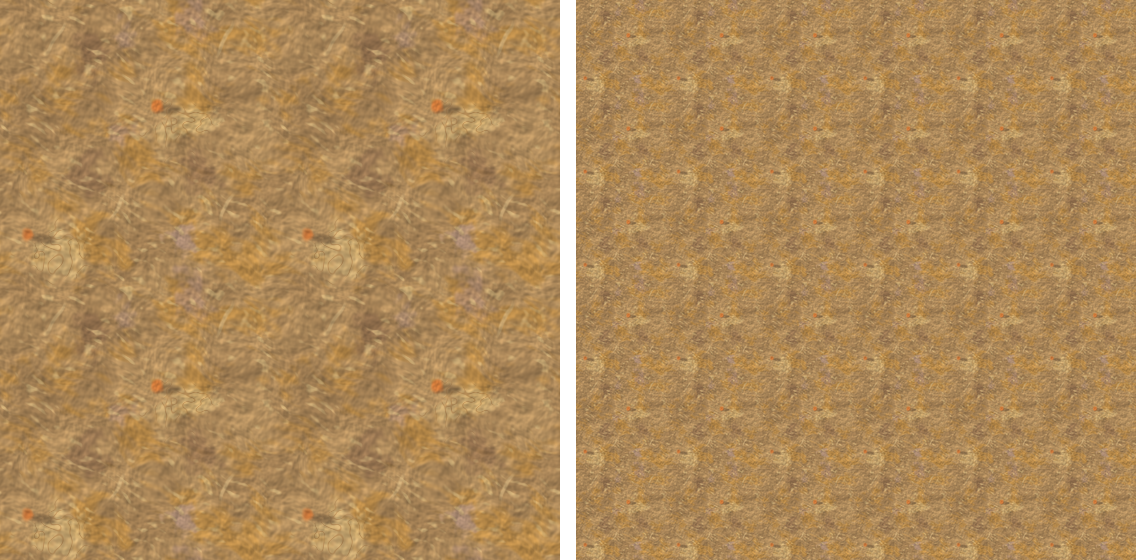
Left, the tile; right, the same tile 3 across and 3 down.
Give the GLSL for this texture, as a three.js fragment shader.

```glsl
// Weathered ochre sandstone: grainy relief, cream crusts, brown stains and pale veins, in 2 by 2 tiles.
varying vec2 vUv;

float hash(vec2 p) {
  return fract(sin(dot(p, vec2(127.1, 311.7))) * 43758.5);
}

// Gradient noise that wraps every n cells; p spans one tile per unit.
float noise(vec2 p, float n, float seed) {
  p *= n;
  vec2 cell = floor(p), f = p - cell;
  vec2 u = f * f * f * (f * (f * 6.0 - 15.0) + 10.0);
  vec4 corner;
  for (int k = 0; k < 4; k++) {
    vec2 o = vec2(mod(float(k), 2.0), floor(float(k) / 2.0));
    float a = 6.2832 * hash(floor(mod(cell + o + 0.5, n)) + seed * 3.7);
    float g = dot(vec2(cos(a), sin(a)), f - o);
    if (k == 0) corner.x = g;
    else if (k == 1) corner.y = g;
    else if (k == 2) corner.z = g;
    else corner.w = g;
  }
  return 1.4 * mix(mix(corner.x, corner.y, u.x), mix(corner.z, corner.w, u.x), u.y);
}

// Whole-number shear, so the streaks falling to the right still wrap.
vec2 shear(vec2 p) {
  return vec2(p.x, p.x + 2.0 * p.y);
}

float height(vec2 p) {
  vec2 s = shear(p);
  return 0.9 * noise(p, 8.0, 1.0) + 0.7 * noise(s, 9.0, 2.0)
       + 0.5 * noise(p, 22.0, 3.0) + 0.4 * noise(s, 23.0, 4.0)
       + 0.3 * noise(p, 48.0, 5.0) + 0.12 * noise(p, 84.0, 6.0);
}

vec2 wrapped(vec2 d) {
  return fract(d + 0.5) - 0.5;
}

float blob(vec2 p, vec2 center, vec2 size, float rough) {
  return 1.0 - smoothstep(0.35, 1.2, length(wrapped(p - center) / size) + rough);
}

void main() {
  vec2 p = vUv * 2.0;
  vec2 w = p + 0.025 * vec2(noise(p, 7.0, 7.0), noise(p, 7.0, 8.0));
  vec2 s = shear(w);
  float rough = 0.7 * noise(p, 13.0, 9.0) + 0.5 * noise(p, 34.0, 10.0);

  // Sandy ground with ochre beds
  float tone = noise(w, 4.0, 11.0) + 0.6 * noise(s, 8.0, 12.0) + 0.4 * noise(p, 30.0, 13.0);
  vec3 color = mix(vec3(0.62, 0.485, 0.32), vec3(0.71, 0.565, 0.375), smoothstep(-0.7, 0.7, tone));
  float ochre = noise(w, 5.0, 14.0) + 0.6 * noise(w, 12.0, 15.0) + 0.5 * noise(s, 19.0, 16.0);
  color = mix(color, vec3(0.73, 0.53, 0.24), 0.65 * smoothstep(-0.1, 0.75, ochre));

  // Pinkish brown and mauve stains on a loose lattice
  for (int i = 0; i < 4; i++) {
    float col = mod(float(i), 2.0), row = floor(float(i) / 2.0);
    vec2 center = vec2(0.31 + 0.41 * col - 0.03 * row * col, 0.39 + 0.42 * row + 0.14 * row * col);
    vec3 stain = mix(vec3(0.52, 0.39, 0.28), vec3(0.65, 0.52, 0.45), row * col);
    color = mix(color, stain, 0.6 * blob(w, center, vec2(0.065, 0.09), rough));
    vec2 pale = vec2(0.44 + 0.21 * col, 0.87 - 0.72 * col - 0.35 * row * (1.0 - col));
    color = mix(color, vec3(0.69, 0.56, 0.48), 0.6 * blob(w, pale, vec2(0.05, 0.06), rough));
  }

  // Cream flecks
  float fleck = noise(s, 21.0, 17.0) + 0.6 * noise(w, 10.0, 18.0) + 0.4 * noise(p, 42.0, 19.0);
  color = mix(color, vec3(0.82, 0.71, 0.49), 0.6 * smoothstep(0.3, 0.95, fleck));

  // Cracked cream crust beside a rust spot and a shadowed chip
  float crack = 1.0 - smoothstep(0.0, 0.13, abs(noise(w, 25.0, 20.0)));
  for (int i = 0; i < 2; i++) {
    vec2 spot = vec2(0.56, 0.62) - 0.46 * float(i);
    float crust = blob(w, spot + vec2(0.1, -0.065), vec2(0.13, 0.085), rough);
    vec3 crustColor = mix(vec3(0.80, 0.68, 0.46), vec3(0.66, 0.48, 0.28), 0.65 * crack);
    color = mix(color, crustColor, 0.75 * crust);
    color = mix(color, vec3(0.48, 0.37, 0.25),
                0.7 * blob(p, spot + vec2(0.045, -0.012), vec2(0.045, 0.022), 0.5 * rough));
    color = mix(color, vec3(0.79, 0.43, 0.19), 0.8 * blob(p, spot, vec2(0.022, 0.027), 0.5 * rough));
  }

  // Thin pale veins leaning to the right
  for (int i = 0; i < 4; i++) {
    float col = mod(float(i), 2.0), row = floor(float(i) / 2.0);
    vec2 d = wrapped(w - vec2(0.42 + 0.39 * col - 0.23 * row * (1.0 - col), 0.26 + 0.6 * row));
    float along = abs(dot(d, vec2(0.5, 0.866)));
    float across = abs(dot(d, vec2(0.866, -0.5)) + 0.006 * noise(p, 20.0, 21.0));
    float vein = (1.0 - smoothstep(0.03, 0.075, along)) * (1.0 - smoothstep(0.002, 0.009, across));
    color = mix(color, vec3(0.80, 0.68, 0.48), 0.65 * vein);
  }

  // Relief lit from the upper left, with fine grain
  float relief = height(w) - height(w + vec2(-0.005, 0.006));
  color *= 1.0 + clamp(0.38 * relief, -0.2, 0.2) + 0.035 * noise(p, 70.0, 22.0);
  gl_FragColor = vec4(color, 1.0);
}
```
